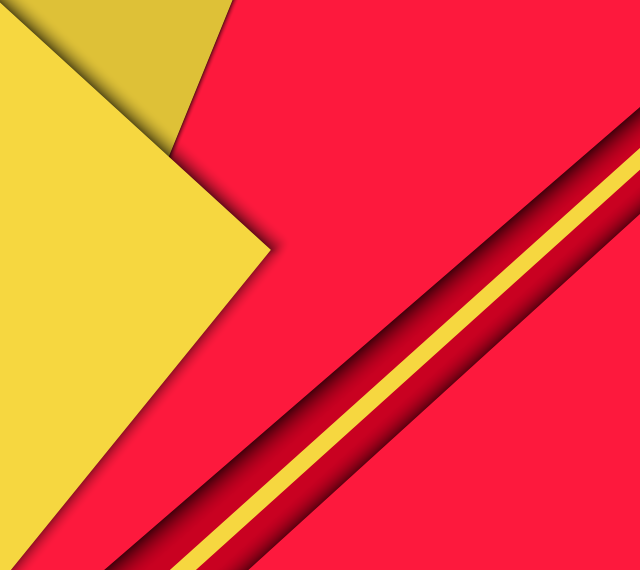
A Shadertoy shader for this background:

```glsl
// Layered paper sheets: a yellow wedge and flap on red, with a striped diagonal groove.

const vec3 RED = vec3(0.992, 0.098, 0.239);
const vec3 GROOVE_RED = vec3(0.790, 0.002, 0.130);
const vec3 YELLOW = vec3(0.965, 0.843, 0.250);
const vec3 FLAP_YELLOW = vec3(0.870, 0.755, 0.215);
const float ASPECT = 1.1228;

// Signed distance to the line a-b, positive on its left side.
float edgeDistance(vec2 p, vec2 a, vec2 b) {
    vec2 dir = normalize(b - a);
    return dot(p - a, vec2(-dir.y, dir.x));
}

// Antialiased coverage where the distance is negative.
float fill(float d, float pixel) {
    return 1.0 - smoothstep(-0.6 * pixel, 0.6 * pixel, d);
}

// Brightness left by a soft shadow that fades out over a given width.
float shade(float d, float width, float strength) {
    float fade = clamp(1.0 - max(d, 0.0) / width, 0.0, 1.0);
    return 1.0 - strength * fade * fade;
}

// Diagonal channel cut into the red sheet, with a yellow stripe on its floor.
vec3 drawGroove(vec3 base, vec2 p, float pixel) {
    float top = edgeDistance(p, vec2(0.1827, 0.0), vec2(ASPECT, 0.8123));
    float bottom = edgeDistance(p, vec2(0.4357, 0.0), vec2(ASPECT, 0.6246));
    float stripeTop = edgeDistance(p, vec2(0.2980, 0.0), vec2(ASPECT, 0.7405));
    float stripeBottom = edgeDistance(p, vec2(0.3436, 0.0), vec2(ASPECT, 0.7023));

    vec3 groove = GROOVE_RED * shade(-top, 0.055, 0.68) * shade(bottom, 0.043, 0.55);
    groove = mix(groove, YELLOW, fill(max(stripeTop, -stripeBottom), pixel));
    return mix(base, groove, fill(max(top, -bottom), pixel));
}

// Darker flap at the upper left with a narrow shadow on its right.
vec3 drawFlap(vec3 base, vec2 p, float pixel) {
    float side = edgeDistance(p, vec2(0.4080, 1.0), vec2(0.2970, 0.7273));
    return mix(base * shade(side, 0.011, 0.65), FLAP_YELLOW, fill(side, pixel));
}

// Large front wedge, its shadow heavier above than below.
vec3 drawWedge(vec3 base, vec2 p, float pixel) {
    vec2 tip = vec2(0.4752, 0.5616);
    float upper = edgeDistance(p, vec2(0.0, 0.9956), tip);
    float lower = edgeDistance(p, tip, vec2(0.0190, 0.0));
    float outside = length(max(vec2(upper, lower), 0.0));
    float above = smoothstep(-0.02, 0.02, upper - lower);
    float width = mix(0.030, 0.040, above);
    float strength = mix(0.42, 0.60, above);
    return mix(base * shade(outside, width, strength), YELLOW,
               fill(max(upper, lower), pixel));
}

void mainImage(out vec4 fragColor, in vec2 fragCoord) {
    vec2 p = fragCoord / iResolution.xy * vec2(ASPECT, 1.0);
    float pixel = 1.0 / iResolution.y;

    // Paint from the back sheet to the front one.
    vec3 color = drawGroove(RED, p, pixel);
    color = drawFlap(color, p, pixel);
    color = drawWedge(color, p, pixel);
    fragColor = vec4(color, 1.0);
}
```
